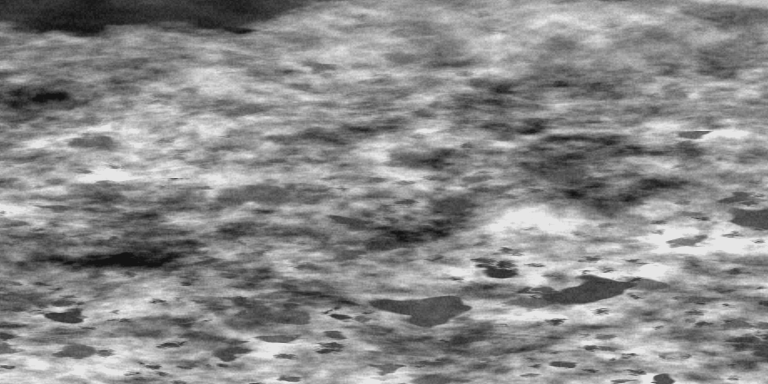
Write a Shadertoy shader that draws this texture.

```glsl
#define LAND_TONE 0.615
#define BROAD_CONTRAST 0.80
#define PATCH_CONTRAST 0.75
#define FINE_CONTRAST 0.50
#define MARSH_DEPTH 0.15
#define LAKE_NEAR 0.22
#define LAKE_FAR 0.42
#define RIDGE_TONE 0.20
#define STREAK_GAIN 0.07
#define SHORE_SOFTNESS 0.004
#define GRAIN 0.08

float hash21(vec2 p) {
    vec3 q = fract(p.xyx * 0.1031);
    q += dot(q, q.yzx + 33.33);
    return fract((q.x + q.y) * q.z);
}

float valueNoise(vec2 p) {
    vec2 cell = floor(p);
    vec2 f = fract(p);
    f = f * f * (3.0 - 2.0 * f);
    float low = mix(hash21(cell), hash21(cell + vec2(1, 0)), f.x);
    float high = mix(hash21(cell + vec2(0, 1)), hash21(cell + vec2(1, 1)), f.x);
    return mix(low, high, f.y);
}

// Normalised fractal noise, 0 to 1
float fbm(vec2 p, int octaves) {
    float sum = 0.0, total = 0.0, amplitude = 0.5;
    for (int i = 0; i < octaves; i++) {
        sum += amplitude * valueNoise(p);
        total += amplitude;
        amplitude *= 0.55;
        p = p * 2.03 + vec2(17.3, 9.1);
    }
    return sum / total;
}

// Soft elliptical patch: 1 at the centre, 0 outside
float softPatch(vec2 p, vec2 centre, vec2 radius) {
    return 1.0 - smoothstep(0.2, 1.0, length((p - centre) / radius));
}

// Ragged flat lakes, scattered on a jittered grid
float lakeCover(vec2 p, vec2 cellSize, float share, float seed) {
    vec2 q = p / cellSize + seed;
    vec2 wobble = vec2(fbm(q * 2.3, 3), fbm(q * 2.3 + 41.7, 3)) - 0.5;
    q += wobble * vec2(0.8, 0.7);
    float soft = SHORE_SOFTNESS * (1.0 + p.y) / cellSize.y;
    float cover = 0.0;
    for (int j = -1; j <= 1; j++) {
        for (int i = -1; i <= 1; i++) {
            vec2 id = floor(q) + vec2(i, j);
            float present = step(hash21(id + 3.7), share);
            vec2 jitter = vec2(hash21(id + 11.2), hash21(id + 23.9)) - 0.5;
            float size = hash21(id + 37.1);
            float radius = mix(0.16, 0.43, size * size);
            float d = length(q - id - 0.5 - 0.7 * jitter) - radius;
            float opacity = mix(0.55, 1.0, hash21(id + 53.3));
            cover = max(cover, present * opacity * (1.0 - smoothstep(-soft, soft, d)));
        }
    }
    return cover;
}

// Gray tone of the open ground
float landTone(vec2 p) {
    vec2 flow = p + vec2(0.0, 0.05 * (fbm(p * vec2(2.0, 5.0), 2) - 0.5) - 0.03 * p.x * p.y);
    float haze = smoothstep(0.65, 1.0, p.y);
    float detail = BROAD_CONTRAST * (fbm(flow * vec2(2.0, 8.0) + 5.0, 4) - 0.5);
    detail += PATCH_CONTRAST * (fbm(flow * vec2(7.0, 28.0) + 31.0, 4) - 0.5);
    detail += FINE_CONTRAST * (fbm(flow * vec2(20.0, 62.0) + 77.0, 3) - 0.5);
    float tone = LAND_TONE + detail * mix(1.0, 0.6, haze);

    // Marshes and pale winding streaks
    float marsh = smoothstep(0.54, 0.66, fbm(flow * vec2(5.0, 21.0) + 63.0, 4));
    tone -= MARSH_DEPTH * marsh * (1.0 - 0.5 * haze);
    float winding = abs(fbm(flow * vec2(1.3, 6.0) + 90.0, 3) - 0.5);
    tone += STREAK_GAIN * (1.0 - smoothstep(0.0, 0.03, winding));

    // Large light and dark regions
    tone += 0.13 * softPatch(p, vec2(0.75, 0.03), vec2(0.55, 0.17));
    tone += 0.12 * softPatch(p, vec2(1.95, 0.36), vec2(0.45, 0.16));
    tone += 0.08 * softPatch(p, vec2(0.35, 0.47), vec2(0.90, 0.15));
    tone -= 0.10 * softPatch(p, vec2(1.55, 0.08), vec2(0.55, 0.14));
    tone -= 0.15 * softPatch(p, vec2(0.15, 0.84), vec2(0.60, 0.15));
    tone -= 0.10 * softPatch(p, vec2(0.10, 0.28), vec2(0.40, 0.12));
    return tone;
}

void mainImage(out vec4 fragColor, in vec2 fragCoord) {
    vec2 p = fragCoord / iResolution.y;
    float tone = landTone(p);

    // Lakes in three sizes, sparser and paler with distance
    float density = 1.25 - 0.8 * p.y;
    float lakes = lakeCover(p, vec2(0.34, 0.095), 0.23 * density, 4.3);
    lakes = max(lakes, lakeCover(p, vec2(0.15, 0.042), 0.25 * density, 19.6));
    lakes = max(lakes, lakeCover(p, vec2(0.065, 0.020), 0.20 * density, 58.1));
    float water = mix(LAKE_NEAR, LAKE_FAR, smoothstep(0.2, 0.9, p.y));
    water += 0.12 * (fbm(p * vec2(20.0, 70.0), 3) - 0.5);
    tone = mix(tone, min(water, tone), lakes);

    // Dark ridge at the upper left and bright far corner
    float rough = fbm(p * vec2(5.0, 18.0) + 12.0, 4) - 0.5;
    float ridgeEdge = 0.935 + 0.09 * smoothstep(0.6, 1.1, p.x) + 0.08 * rough;
    float ridge = smoothstep(ridgeEdge - 0.012, ridgeEdge + 0.012, p.y);
    tone = mix(tone, RIDGE_TONE + 0.35 * rough, ridge);
    tone += 0.22 * smoothstep(0.0, 0.02, p.y - 1.16 + 0.095 * p.x);

    // Film grain
    tone += GRAIN * (valueNoise(p * 230.0) - 0.5);
    fragColor = vec4(vec3(clamp(tone, 0.08, 0.90)), 1.0);
}
```
